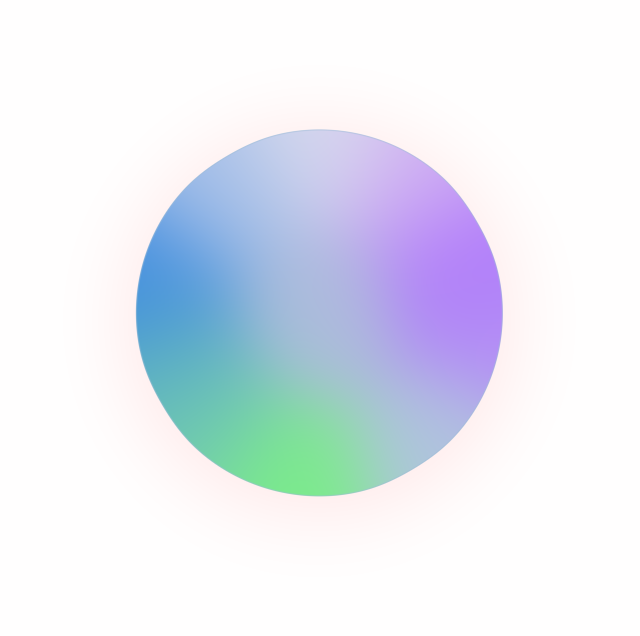
This background is drawn by a WebGL 2 fragment shader. Its source:

```glsl
#version 300 es
precision highp float;

uniform vec2 u_resolution;
out vec4 fragColor;

const vec2 ORB_CENTER = vec2(-0.001, 0.008);
const float ORB_RADIUS = 0.2885;
const vec2 HALO_CENTER = vec2(-0.001, -0.005);
const vec3 PAPER = vec3(1.0, 0.998, 0.998);
const vec3 BLUSH = vec3(1.0, 0.915, 0.915);
const vec3 RIM = vec3(0.62, 0.74, 0.84);

// Adds a soft colour site; alpha accumulates the total weight.
vec4 blob(vec2 q, vec2 site, vec3 color) {
    vec2 d = q - site;
    return vec4(color, 1.0) * exp(-5.0 * dot(d, d));
}

// Weighted mesh gradient over the unit disc.
vec3 orbColor(vec2 q) {
    vec4 sum = blob(q, vec2(0.0), vec3(0.68, 0.74, 0.86));
    // Cool left side
    sum += blob(q, vec2(-0.95, 0.15), vec3(0.25, 0.55, 0.88));
    sum += blob(q, vec2(-0.85, -0.35), vec3(0.35, 0.67, 0.78));
    sum += blob(q, vec2(-0.55, 0.70), vec3(0.65, 0.75, 0.91));
    // Pale crown
    sum += blob(q, vec2(0.0, 1.0), vec3(0.85, 0.86, 0.93));
    sum += blob(q, vec2(0.55, 0.75), vec3(0.82, 0.69, 0.95));
    // Violet right side
    sum += blob(q, vec2(0.80, 0.25), vec3(0.68, 0.45, 0.99));
    sum += blob(q, vec2(1.0, -0.10), vec3(0.71, 0.57, 0.96));
    // Green base
    sum += blob(q, vec2(0.65, -0.75), vec3(0.69, 0.77, 0.87));
    sum += blob(q, vec2(-0.15, -0.95), vec3(0.48, 0.93, 0.53));
    sum += blob(q, vec2(-0.70, -0.65), vec3(0.47, 0.83, 0.66));
    return sum.rgb / sum.a;
}

// Distance to a disc flattened slightly at four diagonal spots.
float orbDistance(vec2 p, float radius) {
    float wave = 0.5 + 0.5 * cos(4.0 * (atan(p.y, p.x) - 0.53));
    return length(p) - radius + 0.002 * pow(wave, 6.0);
}

float halo(vec2 p, float inner, float outer) {
    float fade = 1.0 - smoothstep(inner, outer, length(p));
    return fade * fade;
}

void main() {
    vec2 p = (gl_FragCoord.xy - 0.5 * u_resolution) / u_resolution.y;
    float pixel = 1.0 / u_resolution.y;

    // Blush halo on paper
    vec3 color = mix(PAPER, BLUSH, halo(p - HALO_CENTER, 0.2, 0.49));

    // Gradient orb with a thin cool rim
    vec2 local = p - ORB_CENTER;
    float dist = orbDistance(local, ORB_RADIUS);
    float rim = smoothstep(-0.003, 0.0, dist);
    vec3 orb = mix(orbColor(local / ORB_RADIUS), RIM, 0.6 * rim);
    color = mix(color, orb, 1.0 - smoothstep(-0.7 * pixel, 0.7 * pixel, dist));

    fragColor = vec4(color, 1.0);
}
```
